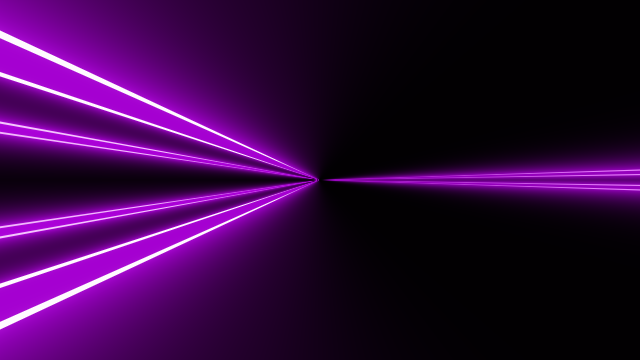
Reproduce this background procedurally as a WebGL 2 fragment shader.

```glsl
#version 300 es
precision highp float;
// Neon rays converging on a central vanishing point over black.
// Everything depends on the angle around that point: mirrored bands with
// exponential glow, edged by tapering bright beams, and a wide violet haze.

uniform vec2 u_resolution;
out vec4 outColor;

const float PI = 3.14159265;
const vec3 NIGHT = vec3(0.006, 0.0, 0.008);
const vec3 VIOLET = vec3(0.64, 0.0, 0.81);
const vec3 PINK = vec3(0.90, 0.50, 0.98);
const vec3 WHITE = vec3(1.0, 0.98, 1.0);

// Filled angular band whose light falls off on each side.
float bandGlow(float angle, float inner, float outer, float fallIn, float fallOut) {
    float below = max(inner - angle, 0.0);
    float above = max(angle - outer, 0.0);
    return exp(-below / fallIn - above / fallOut);
}

// Broad haze: a bright short falloff, a dim long one, and a fade behind.
float haze(float angle, float start) {
    float d = max(angle - start, 0.0);
    float light = 0.62 * exp(-d / 0.2) + 0.38 * exp(-d);
    return light * step(start, angle) * (1.0 - smoothstep(1.2, 2.6, angle));
}

// Tapered beam; its coverage is kept correct when thinner than a pixel.
float beam(float angle, float center, float halfWidth, float pixel) {
    float edge = clamp((halfWidth - abs(angle - center)) / pixel + 0.5, 0.0, 1.0);
    return edge * min(1.0, 2.0 * halfWidth / pixel);
}

// Lays a beam over the colour with a faint pink bloom beside it.
vec3 addBeam(vec3 color, vec3 core, float angle, float center, float halfWidth, float pixel) {
    float bloom = exp(-abs(angle - center) / (halfWidth * 1.2));
    color = mix(color, PINK, 0.22 * bloom * min(1.0, halfWidth / pixel));
    return mix(color, core, beam(angle, center, halfWidth, pixel));
}

void main() {
    vec2 p = (gl_FragCoord.xy - u_resolution * vec2(0.499, 0.5)) / u_resolution.y;
    float pixel = 1.0 / (u_resolution.y * max(length(p), 0.5 / u_resolution.y));

    // Angles measured from the left and right halves of the axis.
    float left = abs(atan(p.y, -p.x));
    float right = PI - left;

    // Glowing bands and haze.
    float glow = bandGlow(left, 0.320, 0.428, 0.045, 0.006) * step(left, 0.428);
    glow += bandGlow(left, 0.147, 0.178, 0.048, 0.045) * step(left, 0.320);
    glow += haze(left, 0.428);
    glow += 0.9 * bandGlow(right, 0.017, 0.031, 0.035, 0.040);
    vec3 color = NIGHT + VIOLET * min(glow, 1.04);

    // Left beams, from the widest outside to the thinnest inside.
    vec4 angles = vec4(0.428, 0.320, 0.178, 0.147);
    vec4 widths = vec4(0.0100, 0.0062, 0.0032, 0.0029);
    for (int i = 0; i < 4; i++) {
        vec3 core = mix(PINK, WHITE, smoothstep(0.001, 0.005, widths[i]));
        color = addBeam(color, core, left, angles[i], widths[i], pixel);
    }

    // Right pair of thin beams.
    for (int i = 0; i < 2; i++) {
        float center = 0.017 + 0.014 * float(i);
        color = addBeam(color, PINK, right, center, 0.0018, pixel);
    }

    outColor = vec4(color, 1.0);
}
```
